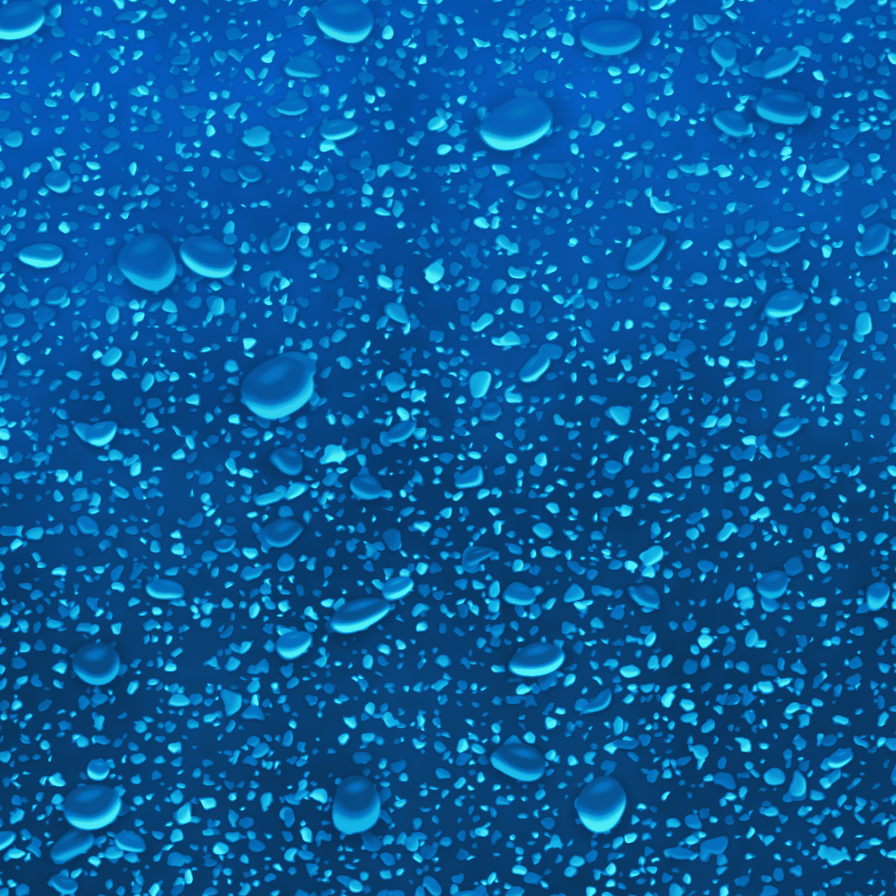
Reproduce this texture procedurally as a Shadertoy shader.

```glsl
// Water drops beaded on a blue sheet, lit from below.
// Jittered grids of warped ellipses, from fine beads to large lenses,
// are laid over each other as light and shade, then coloured by a ramp.

vec2 hash2(vec2 p) {
    return fract(sin(vec2(dot(p, vec2(127.1, 311.7)), dot(p, vec2(269.5, 183.3)))) * 43758.5453);
}

float noise(vec2 p) {
    vec2 i = floor(p), f = fract(p);
    f = f * f * (3.0 - 2.0 * f);
    float low = mix(hash2(i).x, hash2(i + vec2(1, 0)).x, f.x);
    float high = mix(hash2(i + vec2(0, 1)).x, hash2(i + vec2(1, 1)).x, f.x);
    return mix(low, high, f.y);
}

// Lays one grid of drops over film, where x is light and y is shade.
// lens goes from 0, a filled bead, to 1, a dark drop with a bright lower rim.
vec2 addDrops(vec2 film, vec2 uv, float cells, float density, float size, float stretch, float lens) {
    vec2 p = uv * cells + cells * 1.37;
    vec2 warp = vec2(noise(p * 2.3), noise(p * 2.3 + 41.0)) - 0.5;
    for (int y = -1; y <= 1; y++)
    for (int x = -1; x <= 1; x++) {
        vec2 id = floor(p) + vec2(x, y);
        vec2 kind = hash2(id + 17.0), form = hash2(id + 53.0);
        if (kind.x > density) continue;

        // Tilted ellipse, slightly rising to the right
        vec2 q = p - id - 0.2 - 0.6 * hash2(id);
        q += warp * mix(0.3, 0.1, lens);
        float tilt = mix(form.x * 2.2 - 0.8, form.x * 0.5 - 0.1, lens);
        q = mat2(cos(tilt), -sin(tilt), sin(tilt), cos(tilt)) * q;
        q.x /= mix(1.0, stretch, form.y);
        float radius = size * mix(0.6, 1.1, kind.y);
        q /= radius;
        float d = length(q);
        float blur = 0.0018 * cells / radius;
        float body = 1.0 - smoothstep(1.0 - blur, 1.0 + blur, d);

        // Lower crescent, upper reflection and overall brightness
        float level = mix(0.28, 1.1, pow(hash2(id + 91.0).x, 1.2));
        float crescent = smoothstep(0.75, 1.25, length(q - vec2(0.1, 0.5)));
        crescent *= smoothstep(0.5, -0.4, q.y);
        float reflection = 0.3 * smoothstep(0.35, 0.0, length((q - vec2(0.1, 0.5)) * vec2(0.5, 1.0)));
        float bead = level * (0.8 + 0.25 * smoothstep(0.5, -0.6, q.y));
        float light = mix(bead, 0.12 + reflection + crescent * (0.5 + 0.5 * level), lens);

        float halo = 1.0 - smoothstep(0.9, 1.65, length(q + vec2(0.0, 0.15)));
        film.y = max(film.y * (1.0 - body), halo * (1.0 - body) * mix(0.45, 0.75, lens));
        film.x = mix(film.x * (1.0 - 0.5 * halo * lens), light, body);
    }
    return film;
}

void mainImage(out vec4 fragColor, in vec2 fragCoord) {
    vec2 uv = fragCoord / iResolution.xy;

    // Fine crumbs first, then beads, drops and lenses on top
    vec2 film = vec2(0.0);
    film = addDrops(film, uv, 74.0, 0.42, 0.24, 1.7, 0.0);
    film = addDrops(film, uv, 47.0, 0.72, 0.27, 1.6, 0.0);
    film = addDrops(film, uv, 25.0, 0.26, 0.23, 1.6, 0.15);
    film = addDrops(film, uv, 15.0, 0.20, 0.21, 2.0, 0.6);
    film = addDrops(film, uv, 7.0, 0.24, 0.19, 2.1, 0.9);

    // Sheet: bright blue at the top, deep teal at the foot
    float glow = smoothstep(0.25, 1.05, uv.y + 0.12 * (0.5 - uv.x));
    vec3 sheet = mix(vec3(0.035, 0.235, 0.42), vec3(0.02, 0.34, 0.72), glow);
    sheet *= 0.9 + 0.24 * noise(uv * 9.0);
    sheet += vec3(0.0, 0.02, 0.05) * (noise(uv * 60.0) - 0.5);
    sheet = mix(sheet, vec3(0.02, 0.16, 0.30), film.y * mix(0.65, 0.4, glow));

    // Light ramp from blue to pale cyan
    vec3 color = mix(sheet, vec3(0.02, 0.44, 0.75), smoothstep(0.0, 0.4, film.x));
    color = mix(color, vec3(0.07, 0.71, 0.90), smoothstep(0.38, 0.75, film.x));
    color = mix(color, vec3(0.32, 0.94, 0.97), smoothstep(0.72, 1.02, film.x));
    fragColor = vec4(color, 1.0);
}
```
